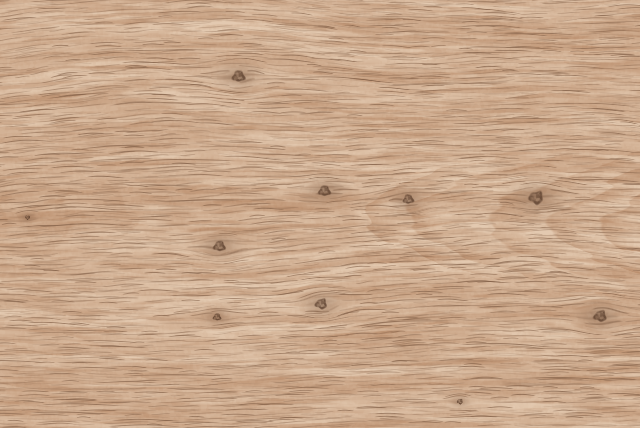
Reproduce this texture procedurally as a Shadertoy shader.

```glsl
#define WARM_WOOD vec3(0.755, 0.592, 0.466)
#define PALE_WOOD vec3(0.868, 0.756, 0.652)
#define PORE_COLOR vec3(0.50, 0.365, 0.27)
#define KNOT_COLOR vec3(0.36, 0.25, 0.18)
#define MEAN_TONE 0.58
#define CONTRAST 1.05
#define PORE_HALF_WIDTH 0.0010
#define PORE_SHARE 0.75
#define KNOT_CELL vec2(0.3, 0.34)
#define KNOT_SHARE 0.7
#define ARCH_STRENGTH 0.55

vec2 hash2(vec2 p) {
    vec3 q = fract(p.xyx * vec3(0.1031, 0.1030, 0.0973));
    q += dot(q, q.yzx + 33.33);
    return fract((q.xx + q.yz) * q.zy);
}

// Smooth cellular noise: random cell tones blended by distance
float cellTone(vec2 p) {
    vec2 base = floor(p);
    float sum = 0.0, total = 0.0;
    for (int j = -1; j <= 1; j++)
    for (int i = -1; i <= 1; i++) {
        vec2 cell = base + vec2(i, j);
        vec2 d = cell + hash2(cell) - p;
        float weight = exp(-8.0 * dot(d, d));
        sum += weight * hash2(cell + 57.0).x;
        total += weight;
    }
    return sum / total - 0.5;
}

// Layered sines bend the grain; it runs straighter near the bottom
float grainHeight(vec2 p) {
    float bend = 0.020 * sin(2.1 * p.x + 3.0 * p.y + 1.0)
               + 0.009 * sin(5.3 * p.x - 4.0 * p.y)
               + 0.0025 * sin(13.0 * p.x + 17.0 * p.y)
               + 0.0010 * sin(31.0 * p.x + 60.0 * p.y);
    return p.y + bend * (0.2 + 0.8 * smoothstep(0.0, 0.45, p.y));
}

// Tapered dark dashes, one per long cell, mostly faint with a few strong
float pores(vec2 g, float px) {
    float clear = 1.0;
    for (int i = 0; i < 4; i++) {
        float rows = 58.0 + 19.0 * float(i);
        float row = floor(g.y * rows);
        float x = g.x * (4.0 + 2.5 * float(i)) + 10.0 * hash2(vec2(row, i)).x;
        vec2 rnd = hash2(vec2(floor(x), row + 200.0 * float(i)));
        vec2 look = hash2(rnd * 400.0);
        float along = fract(x) / mix(0.4, 1.0, rnd.x);
        float taper = max(4.0 * along * (1.0 - along), 0.0);
        float center = mix(0.35, 0.65, rnd.y) + 0.12 * sin(5.0 * along + 6.0 * look.y);
        float d = abs(fract(g.y * rows) - center) / rows;
        float line = clamp((PORE_HALF_WIDTH * sqrt(taper) - d) / px + 0.5, 0.0, 1.0);
        line *= smoothstep(0.0, 0.4, taper) * step(look.x, PORE_SHARE);
        clear *= 1.0 - line * mix(0.15, 0.75, look.y * look.y);
    }
    return 1.0 - clear;
}

// Nested growth arches opening to the right and to the left
float arches(vec2 p) {
    float tone = 0.0;
    for (int i = 0; i < 2; i++) {
        float side = 1.0 - 2.0 * float(i);
        vec2 d = p - vec2(0.6 + 0.17 * side, 0.49);
        float wobble = 0.03 * sin(17.0 * d.y + 5.0 * d.x) + 0.05 * cellTone(p * vec2(9.0, 30.0));
        float u = side * d.x - 13.0 * d.y * d.y + wobble;
        float ring = fract(u * 8.0 + 0.3 * sin(9.0 * u));
        float band = smoothstep(0.0, 0.08, ring) * pow(1.0 - ring, 1.6) - 0.3;
        float fade = smoothstep(0.0, 0.06, u) * smoothstep(0.23, 0.06, abs(d.y));
        tone -= band * fade * (0.65 + 0.35 * side);
    }
    return tone;
}

void mainImage(out vec4 fragColor, in vec2 fragCoord) {
    float px = 1.0 / iResolution.y;
    vec2 p = fragCoord * px;
    vec2 grain = vec2(p.x, grainHeight(p));

    // Knots: spread the grain around them and gather their shade
    float core = 0.0, halo = 0.0;
    for (int j = 0; j < 3; j++)
    for (int i = 0; i < 5; i++) {
        vec2 cell = vec2(i, j);
        vec2 look = hash2(cell + 91.0);
        if (look.x > KNOT_SHARE) continue;
        vec2 d = p - (cell + 0.12 + 0.76 * hash2(cell + 13.0)) * KNOT_CELL;
        float radius = mix(0.005, 0.018, look.y);
        vec2 spread = d / (radius * vec2(4.5, 3.0));
        grain.y -= 0.6 * d.y * exp(-dot(spread, spread));
        float angle = atan(d.y, d.x + 1e-5);
        float r = length(d * vec2(0.9, 1.0)) / radius;
        r *= 1.0 + 0.12 * sin(3.0 * angle + 40.0 * look.x) + 0.08 * sin(5.0 * angle);
        float mottle = cellTone(d * 2.2 / radius + 50.0);
        float rim = 0.5 + 0.35 * smoothstep(0.4, 0.8, r) + 0.7 * mottle;
        core = max(core, smoothstep(1.15, 0.8, r) * clamp(rim, 0.0, 1.0));
        halo = max(halo, exp(-dot(spread, spread) * 2.0));
    }

    // Wood tone from broad bands down to fine fibres and speckle
    float tone = 0.24 * cellTone(grain * vec2(1.5, 9.0))
               + 0.36 * cellTone(grain * vec2(2.5, 36.0) + 31.0)
               + 0.62 * cellTone(grain * vec2(5.0, 95.0) + 73.0)
               + 0.45 * cellTone(grain * vec2(18.0, 165.0) + 11.0)
               + 0.14 * cellTone(p * vec2(170.0, 150.0));
    tone = MEAN_TONE + CONTRAST * tone + ARCH_STRENGTH * arches(p);

    vec3 color = mix(WARM_WOOD, PALE_WOOD, clamp(tone, -0.5, 1.2));
    color = mix(color, PORE_COLOR, pores(grain, px));
    color = mix(color, PORE_COLOR, 0.35 * halo);
    color = mix(color, KNOT_COLOR, 0.8 * core);
    fragColor = vec4(color, 1.0);
}
```
